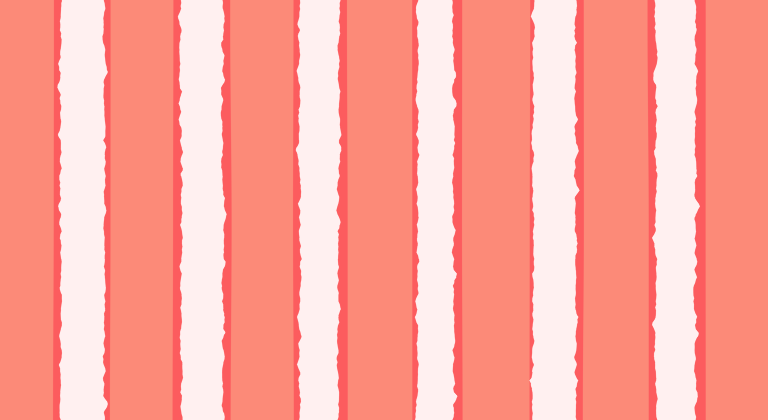
A WebGL 1 fragment shader for this pattern:

```glsl
precision highp float;

uniform vec2 u_resolution;

float hash(vec2 p) {
  vec3 q = fract(p.xyx * vec3(0.1031, 0.1030, 0.0973));
  q += dot(q, q.yzx + 33.33);
  return fract((q.x + q.y) * q.z);
}

// Straight segments between random heights, for torn paper
float jagged(float y, float seed) {
  float cell = floor(y);
  return mix(hash(vec2(cell, seed)), hash(vec2(cell + 1.0, seed)), y - cell) - 0.5;
}

float wavy(float y, float seed) {
  float cell = floor(y);
  float t = smoothstep(0.0, 1.0, y - cell);
  return mix(hash(vec2(cell, seed)), hash(vec2(cell + 1.0, seed)), t) - 0.5;
}

// Occasional sharp points that stick out of the edge
float spikes(float y, float seed) {
  float cell = floor(y);
  float a = pow(hash(vec2(cell, seed)), 9.0);
  float b = pow(hash(vec2(cell + 1.0, seed)), 9.0);
  return mix(a, b, y - cell);
}

float tornEdge(float y, float seed) {
  return 0.022 * jagged(y * 17.0, seed)
       + 0.010 * jagged(y * 39.0, seed + 40.0)
       + 0.012 * wavy(y * 1.7, seed + 80.0)
       + 0.032 * spikes(y * 15.0, seed + 120.0);
}

void main() {
  // One unit is the distance between neighbouring stripes
  float pixel = 6.47 / u_resolution.x;
  vec2 p = gl_FragCoord.xy * pixel - vec2(0.693, 0.0);

  // Six stripes, each slightly displaced
  float stripe = clamp(floor(p.x + 0.5), 0.0, 5.0);
  float x = p.x - stripe - 0.011 * sin(1.5 * stripe - 0.4);

  // Red backing with nearly straight cut sides
  float backSide = stripe * 2.0 + step(0.0, x);
  float backHalf = 0.229 + 0.0143 * cos(1.37 * (stripe - 0.7))
                 + 0.014 * wavy(p.y * 0.6, backSide + 200.0);
  float back = abs(x) - backHalf;

  // Narrower pale strip with torn sides
  float paperX = x + 0.0067 - 0.01 * cos(0.9 * stripe);
  float paperSide = stripe * 2.0 + step(0.0, paperX);
  float paperHalf = 0.186 - mod(0.0114 * stripe, 0.0354)
                  + tornEdge(p.y, paperSide + 3.0);
  float paper = abs(paperX) - paperHalf;

  vec3 color = vec3(0.99, 0.54, 0.47);
  color = mix(vec3(0.99, 0.36, 0.37), color, smoothstep(-0.7 * pixel, 0.7 * pixel, back));
  color = mix(vec3(1.0, 0.94, 0.94), color, smoothstep(-0.7 * pixel, 0.7 * pixel, paper));
  gl_FragColor = vec4(color, 1.0);
}
```
